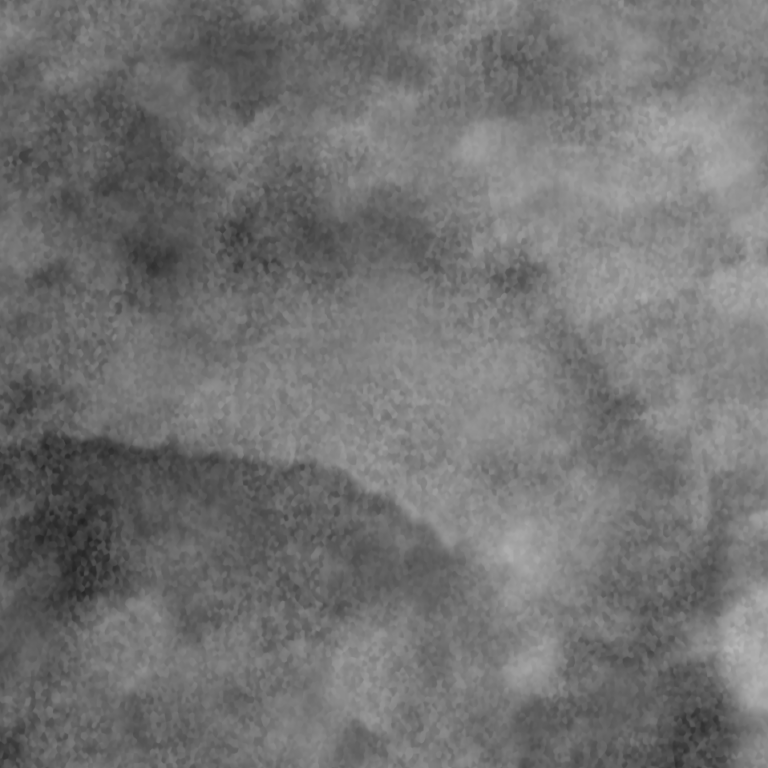
Reproduce this texture procedurally as a WebGL 1 fragment shader.

```glsl
precision highp float;
// Grey weathered rock face: soft ridges and hollows, cloudy mottling, fine patchy grain.
uniform vec2 u_resolution;

const float BASE_TONE = 0.462;
const float SIDE_LIGHT = 0.085;      // brightening from left to right
const float MOTTLE_AMOUNT = 0.14;
const float GRAIN_AMOUNT = 0.125;
const float GRAIN_SCALE = 190.0;     // grains across the canvas
const float WARP_AMOUNT = 0.012;
const float SHADOW_DEPTH = 0.13;
const float HOLLOW_DEPTH = 0.13;
const float RIM_LIGHT = 0.07;
const vec3 STONE_TINT = vec3(1.0);

float hash(vec2 p) {
  return fract(sin(dot(p, vec2(127.1, 311.7))) * 43758.547);
}

// Cellular noise with blended cells, centred on zero.
float softCells(vec2 p, float sharpness) {
  vec2 cell = floor(p);
  float sum = 0.0;
  float total = 0.0;
  for (int j = -1; j <= 1; j++) {
    for (int i = -1; i <= 1; i++) {
      vec2 id = cell + vec2(float(i), float(j));
      vec2 site = id + vec2(hash(id), hash(id + 37.0));
      vec2 d = p - site;
      float weight = exp(-sharpness * dot(d, d)) + 0.00001;
      sum += weight * hash(id + 71.0);
      total += weight;
    }
  }
  return sum / total - 0.5;
}

// Layered sines bend the large forms.
vec2 warp(vec2 p) {
  vec2 w = sin(p.yx * vec2(17.0, 21.0) + vec2(0.7, 2.1));
  w += 0.6 * sin(p.yx * vec2(43.0, 37.0) + p * 19.0);
  vec2 ragged = vec2(softCells(p * 38.0, 5.0), softCells(p * 38.0 + 50.0, 5.0));
  return p + WARP_AMOUNT * (0.6 * w + 1.6 * ragged);
}

float crease(vec2 p, vec2 a, vec2 b, float width) {
  vec2 ab = b - a;
  float t = clamp(dot(p - a, ab) / dot(ab, ab), 0.0, 1.0);
  float d = length(p - a - ab * t) / width;
  return exp(-d * d);
}

float blob(vec2 p, vec2 center, vec2 radius) {
  vec2 q = (p - center) / radius;
  return exp(-dot(q, q));
}

float disc(vec2 p, vec2 center, float radius) {
  return 1.0 - smoothstep(-0.018, 0.018, length(p - center) - radius);
}

float landforms(vec2 p) {
  float tone = BASE_TONE + SIDE_LIGHT * (p.x - 0.5);

  // Long shadow that thins into a falling ridge line
  float shadow = 0.7 * crease(p, vec2(0.08, 0.76), vec2(0.20, 0.68), 0.045);
  shadow += 0.85 * crease(p, vec2(0.20, 0.67), vec2(0.40, 0.68), 0.045);
  shadow += 0.45 * crease(p, vec2(0.12, 0.75), vec2(0.52, 0.69), 0.055);
  shadow += 0.5 * crease(p, vec2(0.52, 0.68), vec2(0.66, 0.63), 0.045);
  shadow += 0.7 * crease(p, vec2(0.66, 0.63), vec2(0.80, 0.47), 0.036);
  shadow += 0.75 * crease(p, vec2(0.82, 0.44), vec2(0.89, 0.24), 0.07);
  tone -= SHADOW_DEPTH * shadow;

  // Hollow under a curved lip, with a lit rim above it
  float run = max(p.x - 0.22, 0.0);
  float above = p.y - (0.42 - 0.9 * run * run);
  float reach = 1.0 - smoothstep(0.52, 0.66, p.x);
  float below = 1.0 - smoothstep(-0.014, 0.014, above);
  tone -= HOLLOW_DEPTH * below * reach * exp(min(above, 0.0) / 0.16);
  tone += RIM_LIGHT * (1.0 - below) * exp(-max(above, 0.0) / 0.09)
        * blob(p, vec2(0.48, 0.38), vec2(0.22, 0.20));

  // Broad lit slopes and dim corners
  tone += 0.07 * blob(p, vec2(0.55, 0.48), vec2(0.26, 0.13));
  tone += 0.075 * blob(p, vec2(0.86, 0.70), vec2(0.24, 0.24));
  tone += 0.06 * blob(p, vec2(0.62, 0.14), vec2(0.16, 0.15));
  tone -= 0.05 * blob(p, vec2(0.0, 0.04), vec2(0.25, 0.30));
  tone -= 0.06 * blob(p, vec2(0.02, 0.54), vec2(0.10, 0.12));

  // Boulders and a dark pocket at the lower right
  tone -= 0.12 * disc(p, vec2(0.82, 0.03), 0.145);
  tone += 0.16 * disc(p, vec2(1.01, 0.15), 0.085);
  tone += 0.08 * disc(p, vec2(0.70, 0.13), 0.038);
  tone += 0.08 * blob(p, vec2(1.0, 0.46), vec2(0.08, 0.04));
  return tone;
}

void main() {
  vec2 uv = gl_FragCoord.xy / u_resolution;
  vec2 p = warp(uv);
  float tone = landforms(p);

  // Cloudy patches lean up to the right; the central slope stays smooth
  vec2 lean = vec2(p.x + 0.35 * p.y, 1.35 * p.y - 0.45 * p.x);
  float mottle = softCells(lean * 7.0, 5.0) + 0.9 * softCells(lean * 15.0 + 9.0, 5.0)
               + 0.5 * softCells(lean * 33.0 + 23.0, 4.0);
  float calm = blob(p, vec2(0.47, 0.52), vec2(0.32, 0.16));
  tone += MOTTLE_AMOUNT * mottle * (1.0 - 0.75 * calm);

  // Fine grain, stronger in patches and in shade
  float patchiness = 0.75 + 0.7 * softCells(uv * 14.0 + 5.0, 4.0);
  float shade = 1.0 + 1.6 * clamp(0.48 - tone, -0.15, 0.2);
  float grain = softCells(uv * GRAIN_SCALE * vec2(1.0, 0.8), 5.0)
              + 0.4 * softCells(uv * GRAIN_SCALE * 0.5 + 13.0, 4.0);
  tone += GRAIN_AMOUNT * grain * patchiness * shade;

  gl_FragColor = vec4(STONE_TINT * clamp(tone, 0.0, 1.0), 1.0);
}
```
